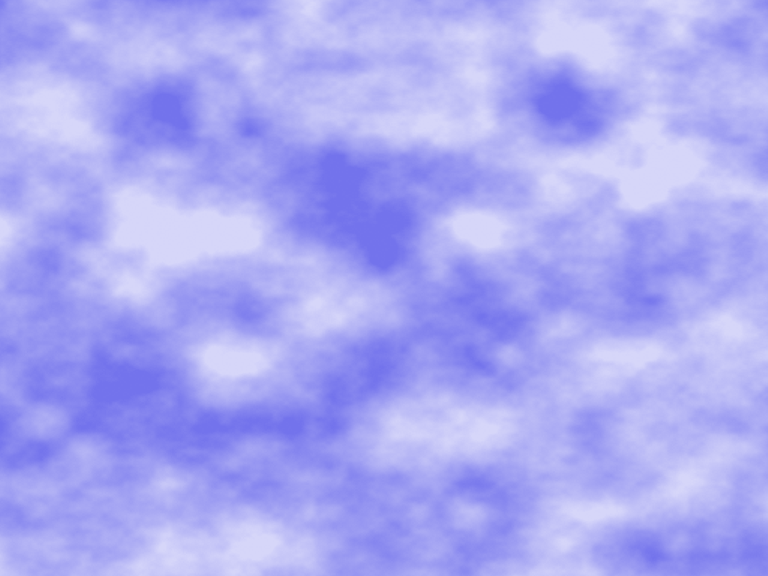
Reproduce this texture procedurally as a WebGL 2 fragment shader.

```glsl
#version 300 es
precision highp float;
// Soft periwinkle clouds: pale and violet-blue patches, slightly wider than tall.
// Layered value noise is stretched in contrast, clamped at both ends so the
// extremes form flat plateaus, then mapped onto a two-colour ramp.

uniform vec2 u_resolution;
out vec4 outColor;

const vec3  DEEP_BLUE   = vec3(0.45, 0.45, 0.925);
const vec3  PALE_BLUE   = vec3(0.84, 0.84, 0.978);
const vec2  CLOUD_CELLS = vec2(6.75, 9.0);   // noise cells per canvas height
const vec2  CLOUD_SHIFT = vec2(17.3, 41.7);
const int   OCTAVES     = 5;
const float ROUGHNESS   = 0.5;               // weight ratio between octaves
const float CONTRAST    = 2.05;
const float BRIGHTNESS  = 0.56;              // ramp position of the mean
const float GRAIN_CELLS = 384.0;             // grain specks per canvas height
const float GRAIN       = 0.025;

float hash(vec2 p) {
    return fract(sin(dot(p, vec2(127.1, 311.7))) * 43758.5453);
}

float valueNoise(vec2 p) {
    vec2 cell = floor(p);
    vec2 f = fract(p);
    vec2 s = f * f * (3.0 - 2.0 * f);
    float bottom = mix(hash(cell), hash(cell + vec2(1.0, 0.0)), s.x);
    float top = mix(hash(cell + vec2(0.0, 1.0)), hash(cell + 1.0), s.x);
    return mix(bottom, top, s.y);
}

// Weighted sum of octaves, normalised to 0..1
float cloudNoise(vec2 p) {
    float sum = 0.0, total = 0.0, weight = 1.0;
    for (int i = 0; i < OCTAVES; i++) {
        sum += weight * valueNoise(p);
        total += weight;
        weight *= ROUGHNESS;
        p = p * 2.0 + vec2(5.37, 9.71);      // keeps octave lattices apart
    }
    return sum / total;
}

void main() {
    vec2 p = gl_FragCoord.xy / u_resolution.y;

    // Cloud density with flat plateaus at both ends
    float density = cloudNoise(p * CLOUD_CELLS + CLOUD_SHIFT);
    float tone = clamp(BRIGHTNESS + (density - 0.5) * CONTRAST, 0.0, 1.0);

    // Faint grain
    tone += GRAIN * (hash(floor(p * GRAIN_CELLS)) - 0.5);

    outColor = vec4(mix(DEEP_BLUE, PALE_BLUE, clamp(tone, 0.0, 1.0)), 1.0);
}
```
